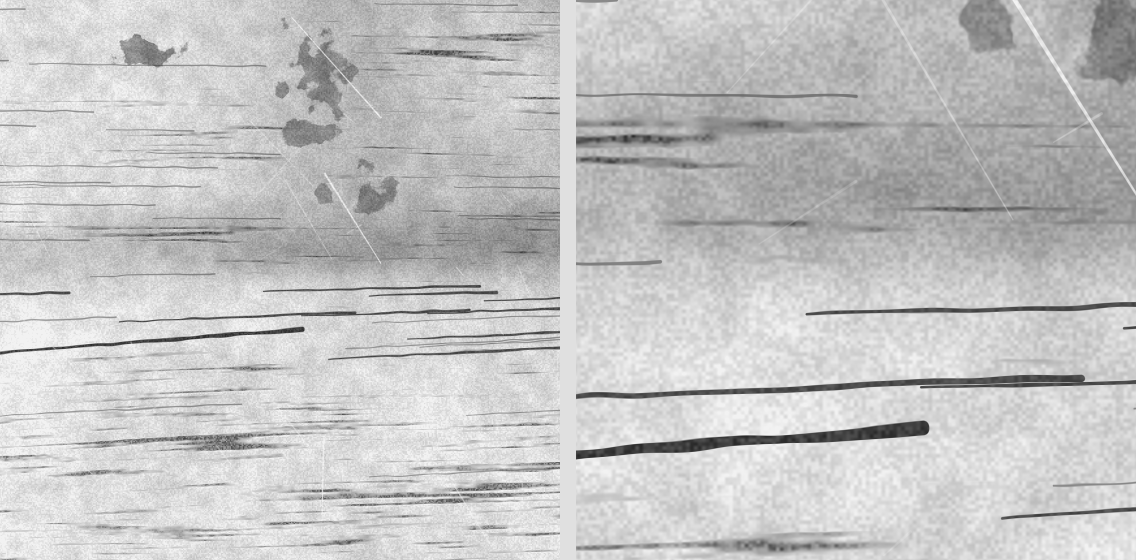
Left: the whole. Right: its middle third, enlarged.
Give the GLSL for this texture, as a WebGL 1 fragment shader.

```glsl
precision highp float;
// Worn pale metal sheet with horizontal scrapes, dark gouges, stains and fine bright scratches.
uniform vec2 u_resolution;

float hash(vec2 p) {
  vec3 q = fract(p.xyx * 0.1031);
  q += dot(q, q.yzx + 33.33);
  return fract((q.x + q.y) * q.z);
}

float noise(vec2 p) {
  vec2 cell = floor(p), f = fract(p);
  f *= f * (3.0 - 2.0 * f);
  float low = mix(hash(cell), hash(cell + vec2(1.0, 0.0)), f.x);
  float high = mix(hash(cell + vec2(0.0, 1.0)), hash(cell + 1.0), f.x);
  return mix(low, high, f.y);
}

float fbm(vec2 p) {
  float sum = 0.0, amp = 0.5;
  for (int i = 0; i < 5; i++) {
    sum += amp * noise(p);
    p = mat2(1.6, 1.2, -1.2, 1.6) * p + 7.3;
    amp *= 0.5;
  }
  return sum;
}

// Noise along one row, shifted at random so that streak ends never line up
float rowValue(float x, float row) {
  x += hash(vec2(row, 3.7)) * 60.0;
  float f = fract(x);
  return mix(hash(vec2(floor(x), row)), hash(vec2(floor(x) + 1.0, row)), f * f * (3.0 - 2.0 * f));
}

float rowNoise(vec2 p) {
  float row = floor(p.y);
  return mix(rowValue(p.x, row), rowValue(p.x, row + 1.0), smoothstep(0.0, 1.0, p.y - row));
}

float bump(float x, float center, float width) {
  float d = (x - center) / width;
  return exp(-d * d);
}

// Scrapes: fine rows over broader ones, thresholded by the local cover
float scrapes(vec2 p, float cover) {
  float fine = rowNoise(p * vec2(9.0, 230.0) + 40.0);
  float broad = rowNoise(p * vec2(5.0, 95.0) + 90.0);
  float n = 0.62 * fine + 0.38 * broad + 0.16 * (noise(p * vec2(90.0, 260.0)) - 0.5);
  float edge = mix(0.92, 0.38, cover);
  return smoothstep(edge, edge + 0.38, n);
}

// Line from a to b, thinning towards a
float scratch(vec2 p, vec2 a, vec2 b, float width, float soft) {
  vec2 ab = b - a;
  float t = clamp(dot(p - a, ab) / dot(ab, ab), 0.0, 1.0);
  float radius = width * mix(0.3, 1.0, t);
  return 1.0 - smoothstep(radius - soft * 0.5, radius + soft, length(p - a - ab * t));
}

float stain(vec2 p, vec2 center, vec2 radius, float rough) {
  return smoothstep(0.15, 0.38, 1.0 - length((p - center) / radius) + rough);
}

void main() {
  vec2 p = gl_FragCoord.xy / u_resolution;
  float soft = 1.0 / u_resolution.y;
  float clouds = fbm(p * 3.5 + 5.0) - 0.48;
  float mottle = fbm(p * 38.0) - 0.48;
  float grain = noise(p * 430.0) - 0.5;
  float upper = smoothstep(0.48, 0.56, p.y);

  // Broad tone: pale sheet, dull upper right, grey band across the middle
  float tone = 0.885 + 0.22 * clouds + 0.17 * mottle;
  tone -= 0.15 * upper * smoothstep(0.2, 0.62, p.x + 0.5 * clouds);
  tone -= 0.15 * bump(p.y + 0.12 * clouds, 0.56, 0.065);
  tone -= 0.05 * smoothstep(0.4, 0.7, p.x) * (1.0 - upper);

  // Scrapes with slightly fanned directions and patchy cover
  float slope = mix(0.035, -0.012, smoothstep(0.3, 0.65, p.y));
  vec2 grainSpace = vec2(p.x, p.y - slope * p.x + 0.012 * noise(p * vec2(2.0, 5.0)));
  float cover = 0.27 + 1.5 * (fbm(p * vec2(2.5, 11.0) + 21.0) - 0.48);
  cover += 0.34 * (1.0 - smoothstep(0.24, 0.36, p.y)) - 0.16 * bump(p.y, 0.44, 0.05);
  cover += 0.22 * bump(p.y, 0.58, 0.07) + 0.3 * bump(p.x, 0.95, 0.2) * bump(p.y, 0.86, 0.08);
  cover += 0.35 * bump(p.x, 0.42, 0.15) * bump(p.y, 0.78, 0.018);
  cover -= 0.25 * bump(p.x, 0.12, 0.18) * bump(p.y, 0.92, 0.07);
  cover = clamp(cover, 0.0, 0.95);
  float dark = scrapes(grainSpace, cover);
  float rim = max(scrapes(grainSpace + vec2(0.0, 0.003), cover) - dark, 0.0);
  tone += 0.05 * rim - dark * (0.4 + 0.5 * grain);

  // Stains with ragged borders
  float rough = 3.2 * (fbm(p * 24.0 + 11.0) - 0.48);
  float stains = stain(p, vec2(0.575, 0.87), vec2(0.055, 0.085), rough);
  stains = max(stains, stain(p, vec2(0.55, 0.765), vec2(0.05, 0.022), rough));
  stains = max(stains, stain(p, vec2(0.66, 0.67), vec2(0.035, 0.055), rough));
  stains = max(stains, stain(p, vec2(0.575, 0.655), vec2(0.02, 0.028), rough));
  stains = max(stains, stain(p, vec2(0.26, 0.905), vec2(0.055, 0.025), rough));
  tone = mix(tone, 0.46 + 0.25 * mottle, 0.8 * stains);

  // Long thin scrapes everywhere, heavy gouges in the pale band
  vec2 torn = p + vec2(0.0, 0.003 * (noise(p * vec2(35.0, 120.0)) - 0.5));
  float gouges = scratch(torn, vec2(-0.1, 0.362), vec2(0.54, 0.412), 0.0035, soft);
  for (int i = 0; i < 34; i++) {
    float id = float(i), heavy = step(id, 8.0);
    vec2 start = vec2(hash(vec2(id, 1.0)) * 1.2 - 0.3, hash(vec2(id, 2.0)));
    start.y = mix(start.y, 0.33 + 0.15 * start.y, heavy);
    float reach = 0.15 + 0.35 * hash(vec2(id, 3.0));
    float tilt = mix(0.05, -0.01, smoothstep(0.35, 0.65, start.y));
    float line = scratch(torn, start, start + reach * vec2(1.0, tilt), mix(0.0009, 0.0022, heavy), soft);
    gouges = max(gouges, line * mix(0.5, 0.9, heavy));
  }
  tone = mix(tone, 0.13, gouges * (0.85 + 0.4 * grain));

  // Bright scratches: a few long cuts and many short faint ones
  float bright = scratch(p, vec2(0.52, 0.97), vec2(0.68, 0.79), 0.0009, soft);
  bright = max(bright, scratch(p, vec2(0.68, 0.53), vec2(0.58, 0.69), 0.0013, soft));
  bright = max(bright, scratch(p, vec2(0.575, 0.07), vec2(0.578, 0.22), 0.001, soft));
  for (int i = 0; i < 36; i++) {
    float id = float(i) + 50.0, pick = hash(vec2(id, 4.0));
    vec2 start = vec2(hash(vec2(id, 5.0)), hash(vec2(id, 6.0)));
    float angle = mix(0.7, 2.2, step(0.4, pick)) + 0.5 * (hash(vec2(id, 7.0)) - 0.5);
    float reach = 0.02 + 0.2 * pow(hash(vec2(id, 8.0)), 3.0);
    float line = scratch(p, start, start + reach * vec2(cos(angle), sin(angle)), 0.0007, soft);
    bright = max(bright, line * mix(0.25, 0.7, pick));
  }
  tone = mix(tone, 0.95, 0.8 * bright) + 0.13 * grain;

  gl_FragColor = vec4(vec3(clamp(tone, 0.04, 0.95)), 1.0);
}
```
